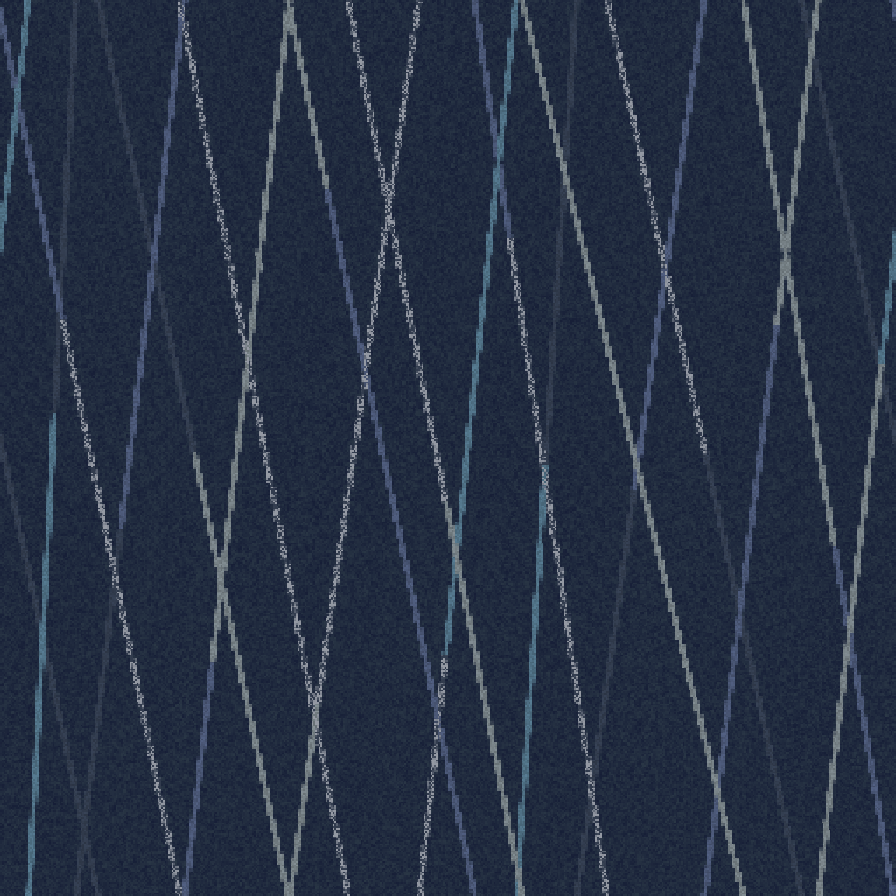
Give the GLSL for this pattern, as a three.js fragment shader.

```glsl
varying vec2 vUv;

const vec2 STITCHES = vec2(256.0);
const float GRAINS = 512.0;
const float HALF_WIDTH = 0.0033;
const float EDGE = 0.0006;

const vec3 GROUND_LOW = vec3(0.084, 0.115, 0.213);
const vec3 GROUND_HIGH = vec3(0.164, 0.215, 0.273);
const vec3 TEAL = vec3(0.31, 0.44, 0.52);
const vec3 PERIWINKLE = vec3(0.29, 0.34, 0.46);
const vec3 SLATE = vec3(0.195, 0.235, 0.305);
const vec3 SILVER = vec3(0.46, 0.50, 0.52);
const vec3 FLECK = vec3(0.58, 0.60, 0.64);

float hash(vec2 p) {
  return fract(sin(dot(p, vec2(12.9898, 78.233))) * 43758.5453);
}

// Irregular strand ends that repeat across the canvas
float knotX(float index, float count, float seed) {
  float jitter = hash(vec2(mod(index, count), seed)) - 0.5;
  return (index + 0.6 * jitter) / count;
}

// Golden-ratio steps spread the yarn kinds evenly over the knots
float knotKind(float index, float count, float firstKind) {
  return mix(firstKind, 1.0, fract(mod(index, count) * 0.618));
}

vec3 yarnColor(float kind, float grain) {
  float shade = 0.88 + 0.24 * grain;
  if (kind < 0.2) return TEAL * shade;
  if (kind < 0.38) return PERIWINKLE * shade;
  if (kind < 0.58) return mix(SLATE, FLECK, smoothstep(0.25, 0.75, grain));
  if (kind < 0.75) return SLATE * shade;
  return SILVER * shade;
}

float strandMask(vec2 p, float bottomX, float topX) {
  float offset = abs(p.x - mix(bottomX, topX, p.y));
  return 1.0 - smoothstep(HALF_WIDTH - EDGE, HALF_WIDTH + EDGE, offset);
}

// Strands join each knot below to the knot "lean" places along above,
// and change yarn once on the way up
vec3 addStrands(vec3 color, vec2 p, float count, float lean,
                float firstKind, float seed, float grain) {
  for (int i = -2; i <= 12; i++) {
    float low = float(i);
    float high = low + lean;
    float mask = strandMask(p, knotX(low, count, seed), knotX(high, count, seed));
    float change = mix(0.2, 0.8, hash(vec2(mod(low, count), seed + 7.0)));
    float kind = p.y < change ? knotKind(low, count, firstKind)
                              : knotKind(high, count, firstKind);
    color = max(color, mix(color, yarnColor(kind, grain), mask));
  }
  return color;
}

void main() {
  // Knitted ground: stitch tone plus fine grain
  vec2 stitch = floor(vUv * STITCHES);
  float grain = hash(floor(vUv * GRAINS) + 3.0);
  float tone = mix(hash(stitch + 41.0), grain, 0.55);
  vec3 color = mix(GROUND_LOW, GROUND_HIGH, tone);

  // Strands follow the stitch grid, which steps their edges
  vec2 p = (stitch + 0.5) / STITCHES;
  color = addStrands(color, p, 9.0, 1.0, 0.0, 2.0, grain);
  color = addStrands(color, p, 10.0, -2.0, 0.2, 5.0, grain);

  gl_FragColor = vec4(color, 1.0);
}
```
